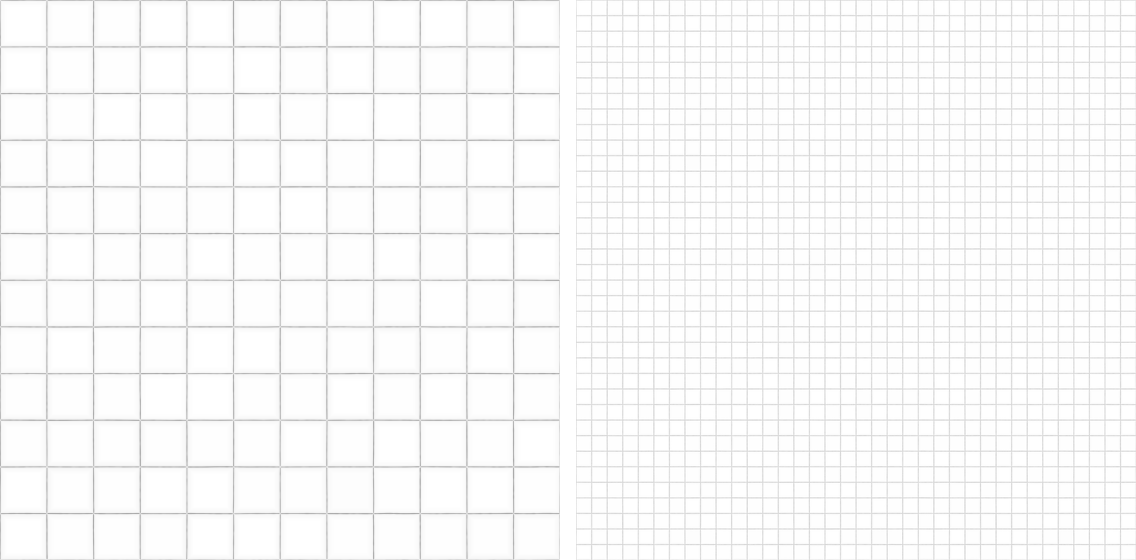
Left: one tile. Right: repeated 3 by 3.
Reproduce this pattern procedurally as a WebGL 1 fragment shader.

```glsl
precision highp float;

// Square white ceramic tiles, 12 by 12, parted by hairline grey joints.
// Each joint is a soft filtered band with a faint halo; wrapping noise shifts
// its place and tone. Tiles carry a wide pale bevel and slight tint changes.

uniform vec2 u_resolution;

const float TILES = 12.0;
const float WOBBLE_STEPS = 3.0;    // slow noise steps per tile side
const float GRAIN_STEPS = 14.0;    // fine noise steps per tile side
const float JOINT_HALF = 0.0125;   // half joint width, in tiles
const float JOINT_SOFTNESS = 0.024;
const float JOINT_SHIFT = 0.005;   // joints sit slightly off the tile border
const vec3 GLAZE = vec3(1.0);
const vec3 GROUT = vec3(0.67);

float hash(vec2 p) {
  return fract(sin(dot(p, vec2(127.1, 311.7))) * 43758.5453);
}

// Value noise along one joint, repeating after the given period.
float wrapNoise(float x, float period, float seed) {
  float cell = floor(x);
  float t = fract(x);
  t = t * t * (3.0 - 2.0 * t);
  float a = hash(vec2(mod(cell, period), seed));
  float b = hash(vec2(mod(cell + 1.0, period), seed));
  return mix(a, b, t);
}

// Share of a filter window that a band of the given half width covers.
float bandCoverage(float distance, float halfWidth, float window) {
  float overlap = min(distance + halfWidth, 0.5 * window)
                - max(distance - halfWidth, -0.5 * window);
  return clamp(overlap / window, 0.0, 1.0);
}

// Joint strength; "across" is normal to the joint and "along" follows it.
float joint(float across, float along, float seed, float pixel) {
  float line = floor(across + 0.5);
  float id = mod(line, TILES) + seed;
  float segment = mod(floor(along), TILES);

  float bend = wrapNoise(along * WOBBLE_STEPS, TILES * WOBBLE_STEPS, id) - 0.5;
  float grain = wrapNoise(along * GRAIN_STEPS, TILES * GRAIN_STEPS, id + 37.0);
  float tilt = (hash(vec2(segment, id + 71.0)) - 0.5) * (fract(along) - 0.5);
  float offset = 0.004 * bend + 0.010 * tilt;
  float d = across - line - offset;

  float halfWidth = JOINT_HALF * mix(0.92, 1.08, grain);
  float band = bandCoverage(d, halfWidth, max(pixel, JOINT_SOFTNESS));
  float halo = 0.07 * (1.0 - smoothstep(0.01, 0.055, abs(d)));

  // Rounded tile corners lighten the joint where two of them cross.
  float toCrossing = abs(along - floor(along + 0.5));
  float fade = mix(0.45, 1.0, smoothstep(0.005, 0.028 + 0.3 * pixel, toCrossing));
  float tone = mix(0.84, 1.04, hash(vec2(segment, id + 113.0)));
  return max(band * fade * tone * mix(0.92, 1.06, grain), halo);
}

// Pale shading inside one tile: a rim of uneven strength and an even tint.
float tileShade(vec2 p) {
  vec2 tile = mod(floor(p), TILES);
  vec2 edge = 0.5 - abs(fract(p) - 0.5);
  float rim = 1.0 - smoothstep(0.03, 0.16, min(edge.x, edge.y));
  float tint = 0.006 * hash(tile + 19.0);
  return rim * mix(0.012, 0.026, hash(tile + 5.0)) + tint;
}

void main() {
  vec2 p = gl_FragCoord.xy / u_resolution * TILES;
  p += vec2(-JOINT_SHIFT, JOINT_SHIFT);
  vec2 pixel = TILES / u_resolution;

  float upright = joint(p.x, p.y, 11.0, pixel.x);
  float level = joint(p.y, p.x, 211.0, pixel.y);
  float grout = clamp(max(upright, level), 0.0, 1.0);

  vec3 color = GLAZE - tileShade(p);
  color = mix(color, GROUT, grout);
  gl_FragColor = vec4(color, 1.0);
}
```
